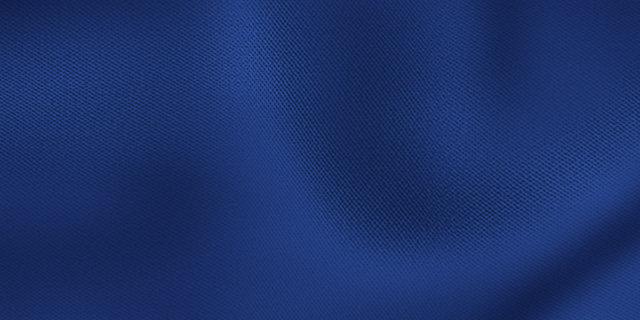
A WebGL 2 fragment shader for this texture:

```glsl
#version 300 es
precision highp float;
uniform vec2 u_resolution;
out vec4 fragColor;

vec2 hashGradient(vec2 cell) {
    vec3 h = fract(vec3(cell.xyx) * vec3(0.1031, 0.1030, 0.0973));
    h += dot(h, h.yzx + 33.33);
    float angle = 6.2832 * fract((h.x + h.y) * h.z);
    return vec2(cos(angle), sin(angle));
}

float gradientNoise(vec2 p) {
    vec2 i = floor(p), f = fract(p);
    vec2 w = f * f * f * (f * (f * 6.0 - 15.0) + 10.0);
    float a = dot(hashGradient(i), f);
    float b = dot(hashGradient(i + vec2(1, 0)), f - vec2(1, 0));
    float c = dot(hashGradient(i + vec2(0, 1)), f - vec2(0, 1));
    float d = dot(hashGradient(i + vec2(1, 1)), f - vec2(1, 1));
    return mix(mix(a, b, w.x), mix(c, d, w.x), w.y);
}

// Soft elliptical patch
float patchAt(vec2 p, vec2 centre, vec2 radius) {
    vec2 q = (p - centre) / radius;
    return exp(-dot(q, q));
}

// Signed distance to the U-shaped crest, positive inside the pocket
float crestDistance(vec2 p) {
    vec2 q = p - vec2(1.3, 0.19);
    float x = q.x, left = min(x, 0.0);
    float height = 0.65 * x * x + 7.0 * pow(left, 4.0);
    float slope = 1.3 * x + 28.0 * left * left * left;
    return (q.y - height) / sqrt(1.0 + slope * slope);
}

// Broad light and shadow of the draped cloth
float foldShade(vec2 p, float crest) {
    float s = -0.03;
    s += 0.27 * exp(-pow((crest + 0.02) / 0.11, 2.0)) * smoothstep(0.4, 0.8, p.x);
    s += 0.16 * patchAt(p, vec2(0.30, 0.72), vec2(0.42, 0.20));
    s += 0.12 * patchAt(p, vec2(0.76, 0.88), vec2(0.16, 0.16));
    s += 0.18 * patchAt(p, vec2(1.42, 0.72), vec2(0.10, 0.35));
    s += 0.20 * patchAt(p, vec2(1.78, 0.55), vec2(0.26, 0.22));
    s += 0.10 * patchAt(p, vec2(0.85, 0.10), vec2(0.30, 0.25));
    s -= 0.36 * patchAt(p, vec2(0.00, 1.04), vec2(0.45, 0.13));
    s -= 0.20 * patchAt(p, vec2(0.54, 0.38), vec2(0.20, 0.26));
    s -= 0.20 * patchAt(p, vec2(0.05, 0.17), vec2(0.45, 0.16));
    s -= 0.18 * patchAt(p, vec2(1.14, 0.72), vec2(0.13, 0.30));
    s -= 0.22 * patchAt(p, vec2(1.30, 0.34), vec2(0.20, 0.12));
    s -= 0.22 * patchAt(p, vec2(1.57, 0.92), vec2(0.09, 0.22));
    s -= 0.14 * patchAt(p, vec2(1.95, 1.00), vec2(0.30, 0.18));

    // Shadowed hem and the blurred cloth beyond it
    float hem = dot(p - vec2(1.80, 0.175), vec2(0.61, -0.79));
    float nearHem = smoothstep(1.2, 1.7, p.x);
    s -= 0.34 * nearHem * exp(-pow(hem / 0.08, 2.0));
    s += 0.28 * nearHem * smoothstep(0.03, 0.16, hem);
    s += 0.11 * gradientNoise(p * vec2(2.5, 5.0));
    return 0.42 + 1.15 * s;
}

// Sharpness of the threads, from blurred to focused
float focusAmount(vec2 p, float crest) {
    float f = 0.85 * patchAt(p, vec2(0.15, 0.70), vec2(0.58, 0.27));
    f += 0.55 * patchAt(p, vec2(0.80, 0.85), vec2(0.25, 0.18));
    f += 0.75 * exp(-pow((crest - 0.12) / 0.12, 2.0)) * smoothstep(0.7, 1.0, p.x);
    f += 0.80 * patchAt(p, vec2(1.32, 0.65), vec2(0.28, 0.38));
    return clamp(f, 0.18, 1.0);
}

// Staggered pores crossed by twill ribs that descend to the right
float weaveAt(vec2 thread, vec2 frequency) {
    vec2 phase = 6.2832 * thread * frequency;
    float lattice = 0.62 * cos(phase.x) * cos(phase.y) + 0.38 * cos(phase.x + phase.y);
    return 0.75 * lattice - 0.55 * smoothstep(0.15, 0.85, -lattice) + 0.14;
}

void main() {
    vec2 p = gl_FragCoord.xy / u_resolution.y;
    p.x *= 2.0 * u_resolution.y / u_resolution.x;
    float crest = crestDistance(p);
    float shade = foldShade(p, crest);
    float focus = focusAmount(p, crest);

    // Threads bend gently with the folds
    vec2 bend = vec2(gradientNoise(p * 2.1 + 4.0), gradientNoise(p * 1.7 + 19.0));
    vec2 thread = p + 0.04 * bend;
    thread += 0.0022 * vec2(gradientNoise(p * 40.0), gradientNoise(p * 40.0 + 71.0));

    // Ribs steepen on the wall of the pocket
    float wall = smoothstep(0.65, 0.85, p.x) * (1.0 - smoothstep(1.25, 1.5, p.x));
    float weave = mix(weaveAt(thread, vec2(50.0, 78.0)), weaveAt(thread, vec2(74.0, 56.0)), wall);
    weave += 0.75 * gradientNoise(thread * vec2(95.0, 125.0));

    vec3 colour = mix(vec3(0.066, 0.122, 0.300), vec3(0.166, 0.288, 0.590), shade);
    colour *= 1.0 + 0.30 * focus * weave;

    // Open pores look greyer, lit yarns greener
    float gap = focus * smoothstep(0.2, 0.9, -weave);
    colour = mix(colour, vec3(0.085, 0.130, 0.240), 0.50 * gap);
    colour.g += 0.026 * focus * smoothstep(0.1, 0.8, weave);
    colour += 0.012 * gradientNoise(p * 110.0);
    fragColor = vec4(clamp(colour, 0.0, 1.0), 1.0);
}
```
